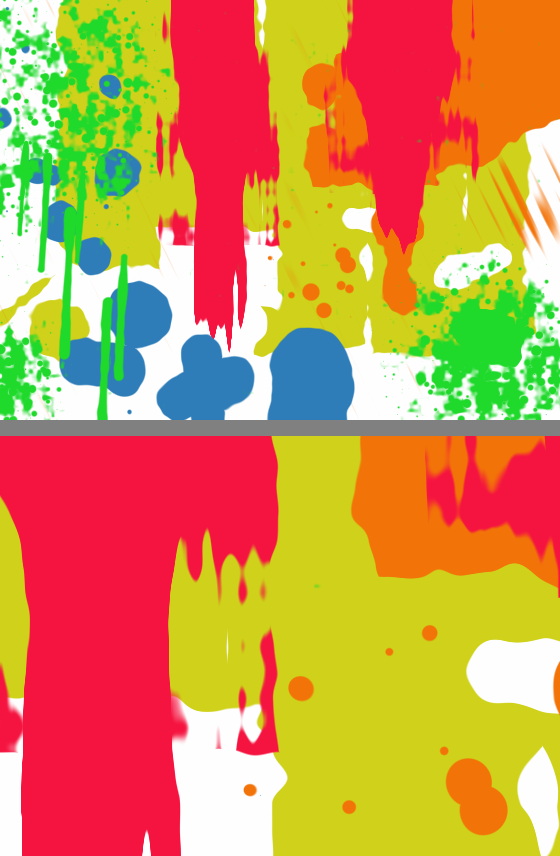
Top: the whole. Bottom: its middle third, enlarged.
Reproduce this background procedurally as a WebGL 1 fragment shader.

```glsl
precision highp float;
// Layered paint splashes: olive wash, orange and red drips, blue blots, green spatter.
uniform vec2 u_resolution;

float hash(vec2 p) {
  vec3 q = fract(p.xyx * vec3(0.1031, 0.1030, 0.0973));
  q += dot(q, q.yzx + 33.33);
  return fract((q.x + q.y) * q.z);
}

float noise(vec2 p) {
  vec2 i = floor(p), f = fract(p);
  f = f * f * (3.0 - 2.0 * f);
  return mix(mix(hash(i), hash(i + vec2(1, 0)), f.x),
             mix(hash(i + vec2(0, 1)), hash(i + vec2(1, 1)), f.x), f.y);
}

float box(vec2 p, vec2 low, vec2 high) {
  vec2 d = max(low - p, p - high);
  return max(d.x, d.y);
}

float disc(vec2 p, vec2 center, float radius) {
  return length(p - center) - radius;
}

float segment(vec2 p, vec2 a, vec2 b, float radius) {
  vec2 v = b - a;
  return length(p - a - v * clamp(dot(p - a, v) / dot(v, v), 0.0, 1.0)) - radius;
}

// Soft patch: 1 at the center, 0 beyond the reach
float patchMask(vec2 p, vec2 center, vec2 reach) {
  return 1.0 - smoothstep(0.3, 1.0, length((p - center) / reach));
}

// Round drops of random size, shrinking where the density falls
float droplets(vec2 p, float scale, float density) {
  vec2 cell = floor(p * scale);
  float d = 1.0;
  for (int y = -1; y <= 1; y++)
    for (int x = -1; x <= 1; x++) {
      vec2 id = cell + vec2(x, y);
      vec2 jitter = vec2(hash(id + 3.1), hash(id + 17.7));
      float size = hash(id + 41.3);
      d = min(d, length(p * scale - id - jitter) - 0.5 * size * size * density + 0.06);
    }
  return d / scale;
}

// Running paint: wide above the neck, shredding into strands near its end
float column(vec2 p, float center, float wide, float narrow, float neck, float end) {
  float side = abs(p.x - center);
  float halfWidth = mix(narrow, wide, smoothstep(neck - 0.12, neck + 0.12, p.y));
  halfWidth -= 0.1 * (1.0 - smoothstep(end - 0.05, end + 0.12, p.y));
  float shred = 1.0 - smoothstep(end, end + 0.3, p.y);
  float fiber = noise(vec2(p.x * 75.0, p.y * 3.0)) - 0.5;
  float body = side - halfWidth + fiber * (0.03 + 0.07 * shred);
  float strands = (0.74 - noise(vec2(p.x * 110.0, p.y * 5.0 + 7.0))) * 0.01;
  strands = max(strands, max(side - wide * 1.4, neck - 0.18 - p.y));
  return min(body, strands);
}

vec3 paint(vec3 under, vec3 ink, float d) {
  float edge = 1.0 / u_resolution.y;
  return mix(under, ink, 1.0 - smoothstep(-edge, edge, d));
}

void main() {
  vec2 p = gl_FragCoord.xy / u_resolution.y;
  float rough = (noise(p * 13.0) - 0.5) * 0.045 + (noise(p * 48.0) - 0.5) * 0.014;
  vec3 color = vec3(0.995);

  // Olive wash with torn holes
  float wash = box(p, vec2(0.14, 0.36), vec2(0.63, 1.1));
  wash = min(wash, box(p, vec2(0.62, 0.17), vec2(0.88, 1.1)));
  wash = min(wash, box(p, vec2(0.87, 0.14), vec2(1.12, 1.1)));
  wash = min(wash, box(p, vec2(1.1, 0.22), vec2(1.26, 1.1)));
  wash = min(wash, disc(p, vec2(0.13, 0.22), 0.075));
  wash = min(wash, segment(p, vec2(0.0, 0.24), vec2(0.2, 0.4), 0.012));
  float holes = box(p, vec2(0.38, 0.27), vec2(0.65, 0.45));
  holes = min(holes, segment(p, vec2(1.07, 0.34), vec2(1.2, 0.39), 0.032));
  holes = min(holes, segment(p, vec2(0.84, 0.49), vec2(0.92, 0.47), 0.018));
  color = paint(color, vec3(0.81, 0.82, 0.1), max(wash + rough, -holes - rough));

  // Orange splash, with drops and slanted scratches
  float orange = max(1.02 - p.x, 0.9 * (0.57 + 0.5 * (p.x - 1.04) - p.y));
  orange = min(orange, box(p, vec2(0.74, 0.55), vec2(1.05, 0.69)));
  orange = min(orange, box(p, vec2(0.8, 0.62), vec2(1.05, 0.87)));
  orange = min(orange, disc(p, vec2(0.76, 0.8), 0.05));
  orange = min(orange, segment(p, vec2(0.95, 0.55), vec2(0.94, 0.29), 0.045));
  orange = min(orange + rough, droplets(p, 17.0, patchMask(p, vec2(0.76, 0.36), vec2(0.16, 0.24))));
  float scratch = noise(vec2(dot(p, vec2(0.9, 0.44)) * 100.0, dot(p, vec2(-0.44, 0.9)) * 6.0));
  orange = min(orange, (1.1 - 0.45 * patchMask(p, vec2(1.24, 0.53), vec2(0.16, 0.17)) - scratch) * 0.01);
  color = paint(color, vec3(0.95, 0.45, 0.03), orange);

  // Two red runs
  float red = column(p, 0.53 - 0.02 * p.y, 0.1, 0.05, 0.6, 0.15);
  red = min(red, column(p, 0.97 - 0.02 * p.y, 0.125, 0.065, 0.72, 0.4));
  color = paint(color, vec3(0.96, 0.08, 0.25), red + 0.4 * rough);

  // Blue blots pooled along the bottom, with loose drops at the left
  float blue = disc(p, vec2(0.33, 0.25), 0.075);
  blue = min(blue, segment(p, vec2(0.2, 0.14), vec2(0.29, 0.12), 0.055));
  blue = min(blue, segment(p, vec2(0.43, 0.05), vec2(0.55, 0.09), 0.058));
  blue = min(blue, segment(p, vec2(0.48, 0.16), vec2(0.49, 0.0), 0.045));
  blue = min(blue, segment(p, vec2(0.74, 0.12), vec2(0.74, 0.0), 0.095));
  blue = min(blue, disc(p, vec2(0.28, 0.59), 0.058));
  blue = min(blue, disc(p, vec2(0.14, 0.47), 0.046));
  blue = min(blue, disc(p, vec2(0.22, 0.39), 0.042));
  blue = min(blue, droplets(p, 9.0, 0.85 * patchMask(p, vec2(0.18, 0.7), vec2(0.32, 0.45))));
  color = paint(color, vec3(0.18, 0.49, 0.72), blue + 0.45 * rough);

  // Green spatter and vertical drips
  float spread = 0.85 * patchMask(p, vec2(0.22, 0.76), vec2(0.24, 0.42));
  spread = max(spread, 0.7 * patchMask(p, vec2(0.02, 0.75), vec2(0.18, 0.5)));
  spread = max(spread, patchMask(p, vec2(0.03, 0.1), vec2(0.17, 0.19)));
  spread = max(spread, patchMask(p, vec2(1.16, 0.16), vec2(0.33, 0.31)));
  float grain = 0.65 * noise(p * vec2(46.0, 30.0)) + 0.35 * noise(p * 95.0);
  float green = (mix(0.97, 0.42, spread) - grain) * 0.02;
  green = min(green, disc(p, vec2(1.16, 0.19), 0.07) + 1.5 * rough);
  green = min(green, droplets(p, 38.0, 1.2 * spread));
  for (int i = 0; i < 6; i++) {
    float k = float(i), r = hash(vec2(k, 5.0));
    vec2 top = vec2(0.06 + 0.045 * k + 0.02 * r, 0.22 + 0.5 * hash(vec2(k, 9.0)));
    vec2 tip = top - vec2(0.015, 0.2 + 0.15 * r);
    green = min(green, segment(p, top, tip, 0.006 + 0.006 * r) + 0.2 * rough);
  }
  color = paint(color, vec3(0.12, 0.85, 0.17), green);

  gl_FragColor = vec4(color, 1.0);
}
```
